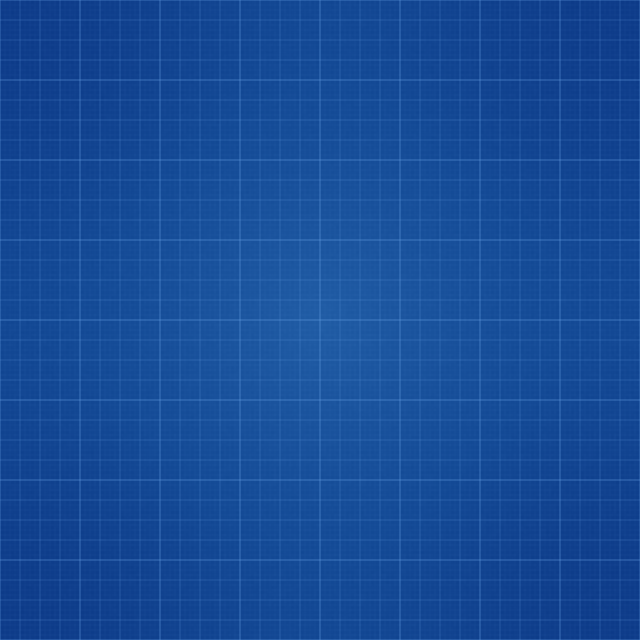
Reproduce this pattern procedurally as a three.js fragment shader.

```glsl
varying vec2 vUv;

const float MAJOR_COUNT = 8.0;
const float MINOR_COUNT = 32.0;
const float FINE_COUNT = 128.0;

const float MAJOR_WIDTH = 0.0024;
const float MINOR_WIDTH = 0.00195;
const float MAJOR_ALPHA = 0.28;
const float MINOR_ALPHA = 0.17;
const float FINE_ALPHA = 0.03;
const float LINE_VARIATION = 0.15;

const vec3 CENTER_BLUE = vec3(0.125, 0.36, 0.645);
const vec3 MIDDLE_BLUE = vec3(0.075, 0.288, 0.585);
const vec3 CORNER_BLUE = vec3(0.053, 0.232, 0.537);
const vec3 LINE_BLUE = vec3(0.46, 0.69, 0.95);
const float MIDDLE_STOP = 0.65;

const float GRAIN_COUNT = 256.0;
const float FIBRE_LENGTH = 4.0;
const float GRAIN_AMOUNT = 0.008;
const float FIBRE_AMOUNT = 0.004;

const float PI = 3.14159265;

float hash(vec2 p) {
  vec3 q = fract(vec3(p.xyx) * 0.1031);
  q += dot(q, q.yzx + 33.33);
  return fract((q.x + q.y) * q.z);
}

// Value noise that wraps after a whole number of cells.
float wrappedNoise(vec2 uv, vec2 cells) {
  vec2 p = uv * cells;
  vec2 cell = floor(p);
  vec2 f = p - cell;
  f = f * f * (3.0 - 2.0 * f);
  vec2 a = mod(cell, cells);
  vec2 b = mod(cell + 1.0, cells);
  return mix(mix(hash(a), hash(vec2(b.x, a.y)), f.x),
             mix(hash(vec2(a.x, b.y)), hash(b), f.x), f.y);
}

// Periodic radial falloff: 0 at the center, 1 at the corners.
vec3 background(vec2 uv) {
  float radius = length(sin(PI * (uv - 0.5))) / sqrt(2.0);
  vec3 inner = mix(CENTER_BLUE, MIDDLE_BLUE, min(radius / MIDDLE_STOP, 1.0));
  float outer = (radius - MIDDLE_STOP) / (1.0 - MIDDLE_STOP);
  return mix(inner, CORNER_BLUE, clamp(outer, 0.0, 1.0));
}

// Box-filtered coverage of vertical (x) and horizontal (y) lines.
vec2 lineCoverage(vec2 uv, float count, float width, vec2 pixel) {
  vec2 dist = abs(fract(uv * count + 0.5) - 0.5) / count;
  vec2 halfWidth = vec2(0.5 * width);
  vec2 overlap = min(dist + 0.5 * pixel, halfWidth)
               - max(dist - 0.5 * pixel, -halfWidth);
  return max(overlap, 0.0) / pixel;
}

// Strength that differs slightly from line to line.
vec2 lineStrength(vec2 uv, float count) {
  vec2 index = mod(floor(uv * count + 0.5), count);
  vec2 random = vec2(hash(vec2(index.x, 17.0)), hash(vec2(index.y, 53.0)));
  return 1.0 + LINE_VARIATION * (random - 0.5);
}

void main() {
  vec2 pixel = max(fwidth(vUv), vec2(0.00001));
  vec3 color = background(vUv);

  // Paper grain with crossed fibres
  float grain = wrappedNoise(vUv, vec2(GRAIN_COUNT)) - 0.5;
  float across = wrappedNoise(vUv, vec2(GRAIN_COUNT / FIBRE_LENGTH, GRAIN_COUNT));
  float upward = wrappedNoise(vUv, vec2(GRAIN_COUNT, GRAIN_COUNT / FIBRE_LENGTH));
  color += GRAIN_AMOUNT * grain + FIBRE_AMOUNT * (across + upward - 1.0);

  // Three nested grids, the strongest line winning on each axis
  vec2 fine = FINE_ALPHA * lineCoverage(vUv, FINE_COUNT, MINOR_WIDTH, pixel);
  vec2 minor = MINOR_ALPHA * lineCoverage(vUv, MINOR_COUNT, MINOR_WIDTH, pixel)
             * lineStrength(vUv, MINOR_COUNT);
  vec2 major = MAJOR_ALPHA * lineCoverage(vUv, MAJOR_COUNT, MAJOR_WIDTH, pixel);
  vec2 alpha = max(fine, max(minor, major));
  color = mix(color, LINE_BLUE, 1.0 - (1.0 - alpha.x) * (1.0 - alpha.y));

  gl_FragColor = vec4(color, 1.0);
}
```
